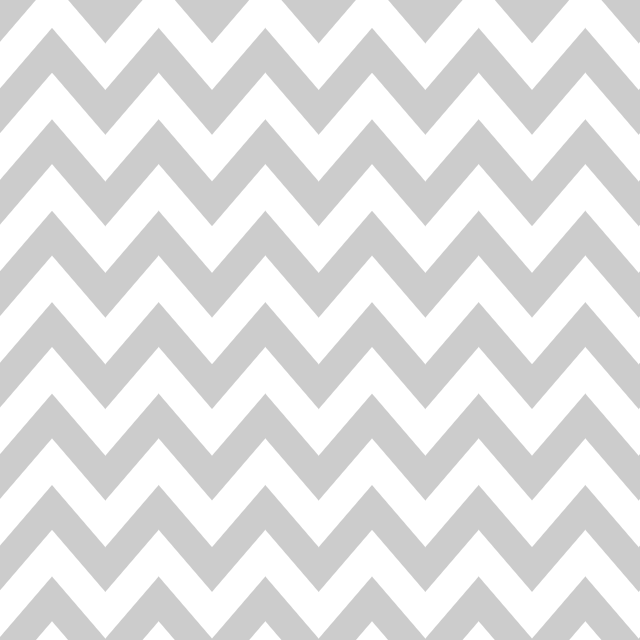
A Shadertoy shader for this pattern:

```glsl
const vec2 REPEATS = vec2(6.0, 7.0);       // zigzags across, stripes down
const vec2 PHASE = vec2(0.0125, 0.305);    // offset in cells
const float RISE = 0.679;                  // peak to valley height, in rows
const float STRIPE_WIDTH = 0.49;           // vertical thickness, in rows
const vec3 WHITE = vec3(1.0);
const vec3 GRAY = vec3(0.8);

// 0 at each peak (mid cell), 1 at each valley (cell border)
float triangleWave(float x) {
    return abs(2.0 * fract(x) - 1.0);
}

// Signed distance to repeated zigzag stripes, negative inside
float chevronDistance(vec2 uv, vec2 repeats, vec2 phase, float rise, float width) {
    float drop = rise * triangleWave(uv.x * repeats.x + phase.x);
    float row = -uv.y * repeats.y - phase.y - drop;
    float fromCenter = abs(fract(row - 0.5 * width + 0.5) - 0.5);
    float slope = length(vec2(2.0 * rise * repeats.x, repeats.y));
    return (fromCenter - 0.5 * width) / slope;
}

// Fraction of a pixel covered by the shape
float coverage(float dist, float pixel) {
    return clamp(0.5 - dist / pixel, 0.0, 1.0);
}

void mainImage(out vec4 fragColor, in vec2 fragCoord) {
    vec2 uv = fragCoord / iResolution.xy;
    float pixel = 1.0 / min(iResolution.x, iResolution.y);

    float dist = chevronDistance(uv, REPEATS, PHASE, RISE, STRIPE_WIDTH);
    fragColor = vec4(mix(WHITE, GRAY, coverage(dist, pixel)), 1.0);
}
```
